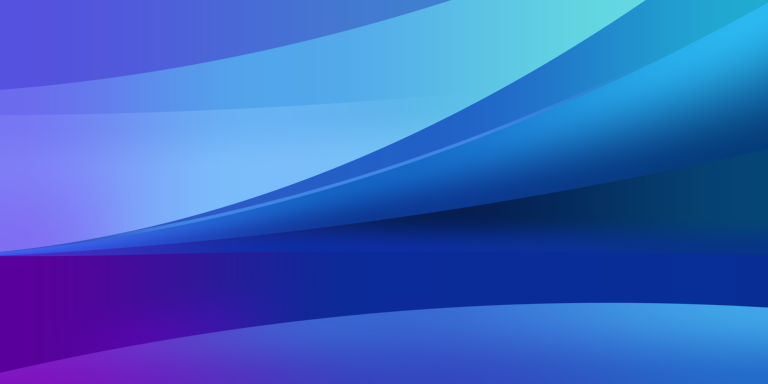
Write a Shadertoy shader that draws this background.

```glsl
// Overlapping satin ribbons sweeping from violet at the left to cyan at the right.
// Each ribbon is bounded by a parabola in canvas units and painted back to front,
// with its own gradient measured along the canvas and across the ribbon.

// Height of a parabolic edge at x: start, slope and bend
float curve(float x, float start, float slope, float bend) {
    return start + x * (slope + bend * x);
}

// Coverage of the area below an edge, softened over about one pixel
float below(float y, float edge) {
    float soft = 0.8 / iResolution.y;
    return smoothstep(edge + soft, edge - soft, y);
}

// Three-colour gradient with its middle colour at position m
vec3 ramp(float x, float m, vec3 a, vec3 b, vec3 c) {
    return mix(mix(a, b, smoothstep(0.0, m, x)), c, smoothstep(m, 1.0, x));
}

void mainImage(out vec4 fragColor, in vec2 fragCoord) {
    vec2 uv = fragCoord / iResolution.xy;
    float x = uv.x, y = uv.y;

    // Edges, from top to bottom
    float skyEdge    = curve(x, 0.766, 0.157, 0.41);
    float veilEdge   = curve(x, 0.700, 0.010, 0.14);
    float paleEdge   = curve(x, 0.344, 0.200, 0.69);
    float ribbonEdge = curve(x, 0.343, 0.190, 0.46);
    float shadeEdge  = curve(x, 0.334, 0.100, 0.178);
    float floorEdge  = 0.333 + 0.012 * smoothstep(0.05, 0.4, x) - 0.008 * smoothstep(0.7, 1.0, x);
    float waveEdge   = curve(x, 0.029, 0.460, -0.29);

    // Violet sky
    vec3 color = mix(vec3(0.33, 0.32, 0.87), vec3(0.25, 0.50, 0.81), smoothstep(0.0, 0.6, x));

    // Translucent veil, turning to aqua at the upper right
    vec3 veil = ramp(x / 0.85, 0.42, vec3(0.42, 0.42, 0.93),
                     vec3(0.32, 0.65, 0.92), vec3(0.39, 0.85, 0.88));
    color = mix(color, veil, below(y, skyEdge));

    // Pale sheet, whose top edge dissolves to the right
    vec3 pale = ramp(x / 0.85, 0.38, vec3(0.50, 0.50, 0.97),
                     vec3(0.48, 0.74, 0.98), vec3(0.39, 0.82, 0.91));
    pale = mix(pale, vec3(0.50, 0.43, 0.95), smoothstep(0.62, 0.35, y) * smoothstep(0.2, 0.0, x));
    float fade = smoothstep(0.02, 0.16, veilEdge - y);
    float veilMix = mix(0.55 + 0.45 * fade, fade, smoothstep(0.35, 0.68, x));
    color = mix(color, pale, below(y, veilEdge) * veilMix);

    // Back ribbon
    vec3 back = ramp(x, 0.55, vec3(0.22, 0.32, 0.76),
                     vec3(0.13, 0.38, 0.78), vec3(0.13, 0.67, 0.82));
    color = mix(color, back, below(y, paleEdge));

    // Thin lit rim above the front ribbon
    float rim = smoothstep(0.08, 0.25, x) * smoothstep(0.88, 0.6, x);
    color = mix(color, vec3(0.27, 0.55, 0.92), 0.85 * rim * below(y, ribbonEdge + 0.009));

    // Front ribbon, bright along the top and deep along the bottom
    float across = clamp((y - shadeEdge) / max(ribbonEdge - shadeEdge, 0.001), 0.0, 1.0);
    vec3 lit = ramp(x, 0.45, vec3(0.25, 0.38, 0.92),
                    vec3(0.08, 0.39, 0.77), vec3(0.17, 0.72, 0.94));
    vec3 deep = ramp(x, 0.5, vec3(0.22, 0.33, 0.92),
                     vec3(0.05, 0.22, 0.58), vec3(0.02, 0.24, 0.48));
    color = mix(color, mix(deep, lit, smoothstep(0.0, 0.95, across)), below(y, ribbonEdge));

    // Dark hollow with a blue glow rising from its floor
    vec3 hollow = ramp(x, 0.58, vec3(0.24, 0.20, 0.80),
                       vec3(0.02, 0.12, 0.32), vec3(0.02, 0.27, 0.46));
    vec3 glow = ramp(x, 0.4, vec3(0.28, 0.18, 0.78),
                     vec3(0.05, 0.18, 0.64), vec3(0.03, 0.20, 0.53));
    color = mix(color, mix(hollow, glow, smoothstep(0.10, 0.0, y - floorEdge)), below(y, shadeEdge));

    // Violet to navy floor
    vec3 base = ramp(x, 0.5, vec3(0.35, 0.00, 0.61),
                     vec3(0.04, 0.17, 0.60), vec3(0.03, 0.18, 0.59));
    base += vec3(0.07, -0.02, 0.06) * smoothstep(0.14, 0.0, y - waveEdge)
          * smoothstep(0.05, 0.2, x) * smoothstep(0.42, 0.25, x);
    color = mix(color, base, below(y, floorEdge));

    // Foreground wave, brightest at its crest
    vec3 crest = ramp(x, 0.48, vec3(0.50, 0.09, 0.76),
                      vec3(0.22, 0.40, 0.82), vec3(0.25, 0.65, 0.91));
    vec3 foot = ramp(x, 0.55, vec3(0.50, 0.07, 0.75),
                     vec3(0.20, 0.28, 0.75), vec3(0.14, 0.42, 0.79));
    color = mix(color, mix(foot, crest, smoothstep(0.0, 1.0, y / waveEdge)), below(y, waveEdge));

    fragColor = vec4(color, 1.0);
}
```
